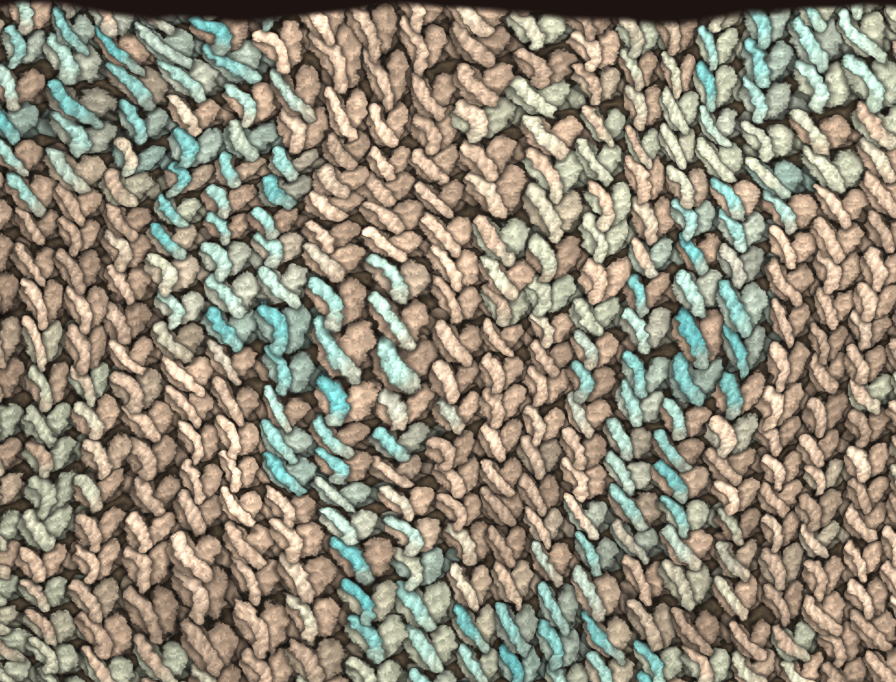
Give the GLSL for this texture, as a Shadertoy shader.

```glsl
// Garter-stitch knit in twisted taupe yarn with slanting bands of teal and mint.

float hash(vec2 p) {
    return fract(sin(dot(p, vec2(127.1, 311.7))) * 43758.5453);
}

float noise(vec2 p) {
    vec2 i = floor(p), f = fract(p);
    f = f * f * (3.0 - 2.0 * f);
    return mix(mix(hash(i), hash(i + vec2(1, 0)), f.x),
               mix(hash(i + vec2(0, 1)), hash(i + vec2(1, 1)), f.x), f.y);
}

// Curved strand a-b-c: distance, position along it, signed side
vec3 strand(vec2 p, vec2 a, vec2 b, vec2 c) {
    vec3 best = vec3(9.0);
    vec2 start = a;
    for (int i = 1; i <= 6; i++) {
        float t = float(i) / 6.0;
        vec2 end = mix(mix(a, b, t), mix(b, c, t), t);
        vec2 d = end - start, w = p - start;
        float h = clamp(dot(w, d) / dot(d, d), 0.0, 1.0);
        float dist = length(w - d * h);
        if (dist < best.x)
            best = vec3(dist, (float(i) - 1.0 + h) / 6.0, dist * sign(d.x * w.y - d.y * w.x));
        start = end;
    }
    return best;
}

// Amount of dyed yarn at a place on the cloth
float dyeBand(vec2 uv) {
    float v = 1.0 - uv.y;
    float left = abs(uv.x - 0.22 - 0.27 * v * v);
    float right = abs(uv.x - 0.90 + 0.30 * v);
    float corner = length(uv - vec2(0.04, 0.88)) - 0.07;
    float band = min(min(left, right), corner) + 0.12 * (noise(uv * 9.0) - 0.5);
    return 1.0 - smoothstep(0.01, 0.15, band);
}

// Yarn colour of one strand; pale is 1 for the bright crescents
vec3 yarnColor(vec2 id, float pale) {
    vec2 uv = (id + 0.5) / vec2(18.0, 19.0);
    float pick = hash(id + 7.3 + 31.0 * pale);
    vec3 taupe = mix(vec3(0.70, 0.60, 0.51), vec3(0.95, 0.83, 0.72), pale * (0.2 + 0.8 * pick));
    taupe *= 0.88 + 0.24 * hash(id + 3.1);
    vec3 teal = mix(vec3(0.40, 0.71, 0.71), vec3(0.76, 0.88, 0.81), hash(id + 11.7));
    vec3 mint = vec3(0.72, 0.80, 0.70);
    float dyed = smoothstep(0.0, 0.25, dyeBand(uv) * (0.60 + 0.45 * pale) - pick);
    float faded = smoothstep(0.66, 0.80, noise(uv * 5.0 + 2.0) * 0.7 + pick * 0.45);
    return mix(mix(taupe, mint, 0.6 * faded), teal, dyed * (0.45 + 0.5 * pale));
}

// Lays a shaded, two-ply strand and its shadow over the cloth
vec3 layYarn(vec3 cloth, vec3 s, float radius, vec3 yarn, float pixel, float grain) {
    radius *= 0.88 + 0.24 * grain;
    cloth *= mix(0.50, 1.0, smoothstep(-0.03, 0.15, s.x - radius));
    float rounded = sqrt(max(0.0, 1.0 - s.x * s.x / (radius * radius)));
    float ply = 0.5 + 0.5 * sin(24.0 * s.y + 17.0 * s.z + 3.0 * grain);
    float light = 0.50 + 0.53 * rounded;
    light *= 0.88 + 0.16 * ply;
    light *= 0.80 + 0.40 * grain;
    float cover = 1.0 - smoothstep(-pixel, pixel, s.x - radius);
    return mix(cloth, yarn * light, cover);
}

void mainImage(out vec4 fragColor, in vec2 fragCoord) {
    vec2 uv = fragCoord / iResolution.xy;
    float pixel = 12.0 / iResolution.y + 0.025;

    // Stretch the cloth: leaning columns, sagging rows, uneven tension
    vec2 g = uv * vec2(18.0, 19.0);
    float fall = 1.0 - uv.y;
    g.x -= 0.9 * fall * sin(3.0 * (1.0 - uv.x)) - 0.9 * (noise(uv * 6.0) - 0.5);
    g.y += 1.3 * (noise(uv * 5.0 + 9.0) - 0.5) - 0.7 * fall * uv.x * uv.x;
    g.y += 0.35 * sin(floor(g.x) * 2.4);

    vec2 cell = floor(g);
    vec2 fiber = uv * vec2(18.0, 19.0);
    float grain = 0.5 * noise(fiber * vec2(11.0, 8.0)) + 0.5 * noise(fiber * vec2(27.0, 19.0));
    vec2 fuzz = vec2(noise(fiber * 6.0), noise(fiber * 6.0 + 40.0)) - 0.5;
    vec3 cloth = vec3(0.30, 0.255, 0.20) * (0.7 + 0.6 * grain);

    // Layer 0 holds the sunken links, layer 1 the raised stitches
    for (int layer = 0; layer < 2; layer++)
    for (int j = -1; j <= 1; j++)
    for (int i = -1; i <= 1; i++) {
        vec2 id = cell + vec2(i, j);
        // Each column keeps its own row offset
        float slip = 0.35 * (sin(cell.x * 2.4) - sin(id.x * 2.4));
        vec2 jitter = vec2(hash(id), hash(id + 19.0)) - 0.5;
        vec2 p = (g - vec2(0.0, slip) - id - 0.5) * vec2(1.39, 1.0);
        p += 0.12 * fuzz - jitter * vec2(0.24, 0.20);
        float bend = hash(id + 5.0) - 0.5;
        float size = 0.85 + 0.3 * hash(id + 23.0);
        vec3 base = yarnColor(id, 0.0);
        if (layer == 0) {
            vec3 rise = strand(p, vec2(0.25, -0.25), vec2(0.7, -0.1), vec2(1.1, 0.30));
            cloth = layYarn(cloth, rise, 0.22 * size, 0.72 * base, pixel, grain);
            vec3 drop = strand(p, vec2(0.25, 0.30), vec2(0.6, 0.25), vec2(0.95, -0.15));
            cloth = layYarn(cloth, drop, 0.19 * size, 0.78 * base, pixel, grain);
        } else {
            vec3 bump = strand(p, vec2(-0.34, 0.26), vec2(0.3 * bend, -0.60), vec2(0.44, 0.24));
            cloth = layYarn(cloth, bump, 0.33 * size, base, pixel, grain);
            vec3 crescent = strand(p, vec2(-0.42, 0.46), vec2(-0.05 + 0.7 * bend, 0.02),
                                   vec2(0.06 - 0.5 * bend, -0.44));
            vec3 tint = mix(yarnColor(id, 1.0), base, 0.6 * smoothstep(0.55, 1.0, crescent.y));
            cloth = layYarn(cloth, crescent, 0.185 * size, tint, pixel, grain);
        }
    }

    // Broad unevenness of light, then the dark gap above the wavy top edge
    cloth *= 1.02 + 0.20 * (noise(uv * 3.0 + 4.0) - 0.5);
    float rim = 0.978 + 0.012 * cos(uv.x * 13.0) + 0.012 * noise(uv * 30.0);
    cloth = mix(cloth, vec3(0.10, 0.07, 0.06), smoothstep(-0.012, 0.004, uv.y - rim));

    fragColor = vec4(clamp(cloth * 1.14, 0.0, 1.0), 1.0);
}
```
